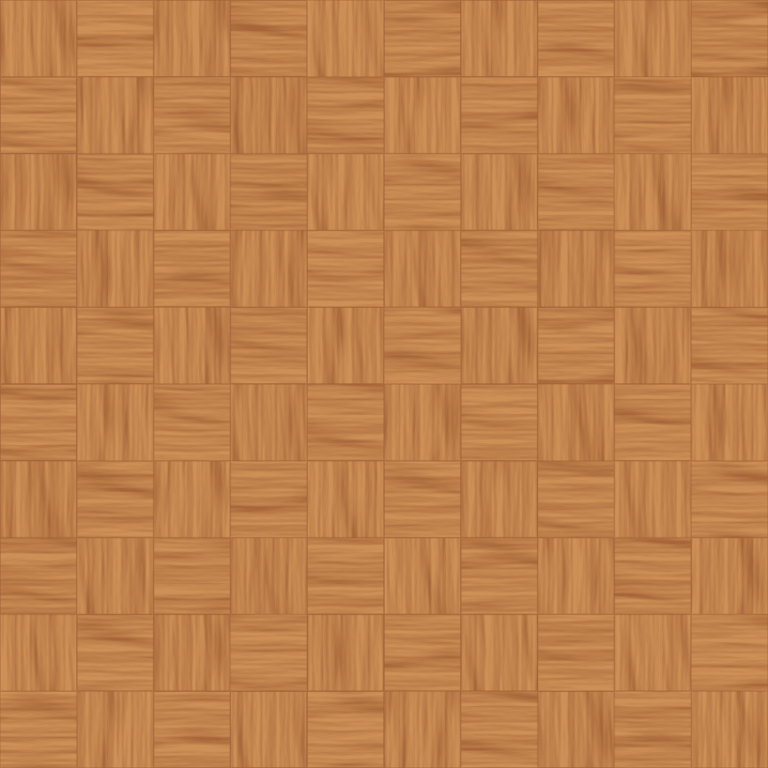
A Shadertoy shader for this texture:

```glsl
// Basket-weave wood parquet: a 10 by 10 checkerboard of square blocks whose
// grain turns by a quarter from block to block. Layered sines with hashed
// phases form the grain and dark streaks; edge distances form the thin seams.

const float TAU = 6.28318;
const float BLOCKS = 10.0;
const float SLATS = 5.0;
const vec3 DARK_WOOD = vec3(0.650, 0.400, 0.225);
const vec3 LIGHT_WOOD = vec3(0.805, 0.565, 0.338);
const vec3 SEAM = vec3(0.630, 0.380, 0.220);

float hash(vec2 id, float seed) {
    return fract(sin(dot(id, vec2(127.1, 311.7)) + seed * 74.7) * 43758.5);
}

// Fibres run along p.x; returns a value with a spread of about one.
float fibres(vec2 p, vec2 id) {
    float sum = 0.0;
    float frequency = 2.3;
    for (int i = 0; i < 6; i++) {
        float seed = float(i) + 1.0;
        float phase = TAU * hash(id, seed);
        float bend = 0.5 * sin(p.x * (2.0 + seed) + phase * 3.0);
        float fade = 0.75 + 0.35 * sin(p.x * (3.0 + seed) + phase * 5.0);
        sum += fade * sin(TAU * frequency * p.y + phase + bend);
        frequency *= 1.48;
    }
    return sum / 1.7;
}

// Narrow dark veins: sharpened sine crests that drift and fade along p.x.
float veins(vec2 p, vec2 id, float frequency, float sharpness, float seed) {
    float phase = TAU * hash(id, seed);
    float drift = 0.6 * sin(p.x * 3.0 + phase * 2.0) + 0.8 * sin(p.y * 9.0 + phase);
    float crest = 0.5 + 0.5 * sin(TAU * frequency * p.y + phase + drift);
    float fade = 0.65 + 0.35 * sin(p.x * 5.0 + p.y * 14.0 + phase * 4.0);
    return pow(crest, sharpness) * fade;
}

// Soft coverage of a line of the given half width.
float line(float d, float halfWidth, float pixel) {
    return 1.0 - smoothstep(halfWidth - pixel * 0.5, halfWidth + pixel * 0.7, d);
}

// Light-to-dark tone of one block, from 0 to 1.
float woodTone(vec2 p, vec2 id, float pixel) {
    float slat = floor(p.y * SLATS);
    float joint = (0.5 - abs(fract(p.y * SLATS) - 0.5)) / SLATS;
    float tone = 0.77 + 0.17 * fibres(p, id);
    tone += 0.14 * (hash(id, 20.0 + slat) - 0.5);
    tone += 0.08 * (hash(id, 30.0) - 0.5);
    tone -= 0.42 * veins(p, id, 1.3, 9.0, 11.0);
    tone -= 0.30 * veins(p, id, 4.1, 10.0, 12.0);
    tone -= 0.12 * line(joint, 0.006, pixel);
    // Short pores break up the long fibres.
    tone += 0.03 * sin(p.x * 31.0 + 5.0 * sin(p.y * 47.0 + TAU * hash(id, 13.0)));
    return clamp(tone, 0.0, 1.0);
}

void mainImage(out vec4 fragColor, in vec2 fragCoord) {
    vec2 grid = fragCoord / iResolution.xy * BLOCKS;
    float pixel = BLOCKS / min(iResolution.x, iResolution.y);
    vec2 id = floor(grid);
    vec2 cell = fract(grid);

    // Even blocks run across, odd blocks run upright.
    bool upright = mod(id.x + id.y, 2.0) > 0.5;
    vec2 grain = upright ? cell.yx : cell;
    vec3 color = mix(DARK_WOOD, LIGHT_WOOD, woodTone(grain, id, pixel));

    // Thin seams around each block, unevenly strong.
    vec2 edge = 0.5 - abs(cell - 0.5);
    float strength = mix(0.35, 0.75, hash(id, 40.0));
    color = mix(color, SEAM, strength * line(min(edge.x, edge.y), 0.009, pixel));

    fragColor = vec4(color, 1.0);
}
```
